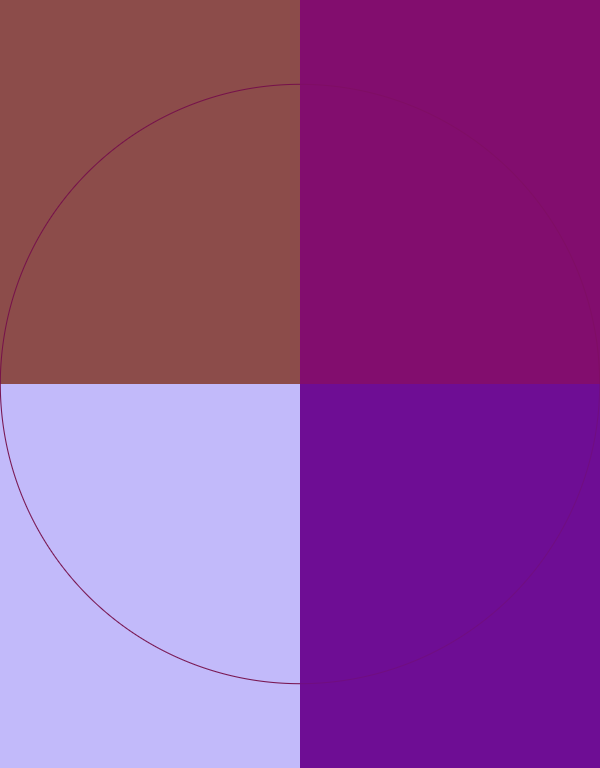
This background is drawn by a Shadertoy shader. Its source:

```glsl
// Four flat colour quadrants crossed by a thin circle that spans the canvas width.

const vec3 BROWN    = vec3(0.55, 0.30, 0.29);
const vec3 MAGENTA  = vec3(0.51, 0.05, 0.43);
const vec3 LAVENDER = vec3(0.76, 0.73, 0.98);
const vec3 PURPLE   = vec3(0.43, 0.05, 0.58);
const vec3 WINE     = vec3(0.46, 0.06, 0.29);

// Antialiased step across zero
float edge(float d, float pixel) {
    return smoothstep(-0.5 * pixel, 0.5 * pixel, d);
}

// Coverage of a circular outline
float ring(vec2 p, float radius, float halfWidth, float pixel) {
    float d = abs(length(p) - radius) - halfWidth;
    return clamp(0.5 - d / pixel, 0.0, 1.0);
}

// Colours of the four quadrants, blended by side
vec3 quadrants(float right, float top) {
    vec3 upper = mix(BROWN, MAGENTA, right);
    vec3 lower = mix(LAVENDER, PURPLE, right);
    return mix(lower, upper, top);
}

void mainImage(out vec4 fragColor, in vec2 fragCoord) {
    // Centred coordinates: the canvas width is one unit
    vec2 p = (fragCoord - 0.5 * iResolution.xy) / iResolution.x;
    float pixel = 1.0 / iResolution.x;

    float right = edge(p.x, pixel);
    float top = edge(p.y, pixel);
    vec3 color = quadrants(right, top);

    // The outline is strong on the left and faint on the right
    float opacity = mix(0.95, 0.25, right);
    float outline = ring(p, 0.4995, 0.0009, pixel);
    color = mix(color, WINE, outline * opacity);

    fragColor = vec4(color, 1.0);
}
```
